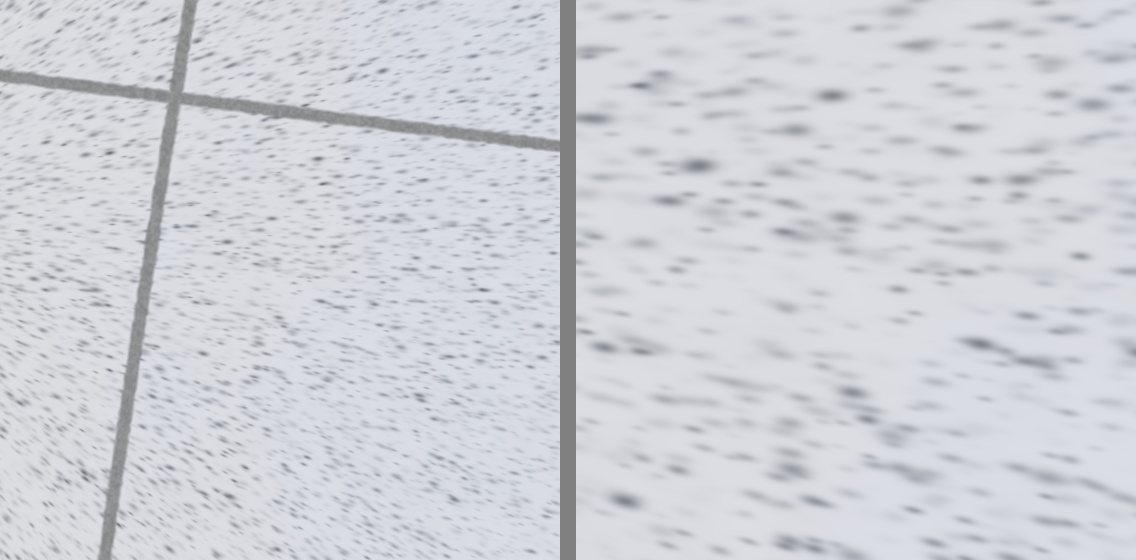
Left, the full canvas; right, a detail of the centre.
Give the GLSL for this texture, as a WebGL 1 fragment shader.

```glsl
precision highp float;
// Pale speckled ceiling panels split by two slanted grey joints.
// Jittered grids of soft ellipses form the flecks, which fan out from a point
// left of the canvas; value noise adds mottling, grain and uneven joint edges.

uniform vec2 u_resolution;

float hash(vec2 p) {
  return fract(sin(dot(p, vec2(127.1, 311.7))) * 43758.5453);
}

float noise(vec2 p) {
  vec2 i = floor(p);
  vec2 f = fract(p);
  f = f * f * (3.0 - 2.0 * f);
  return mix(mix(hash(i), hash(i + vec2(1.0, 0.0)), f.x),
             mix(hash(i + vec2(0.0, 1.0)), hash(i + vec2(1.0, 1.0)), f.x), f.y);
}

// Darkness of one fleck layer; size holds the fleck half length and half width
float flecks(vec2 p, float cells, vec2 size, float seed) {
  vec2 home = floor(p * cells);
  float dark = 0.0;
  for (int j = -1; j <= 1; j++) {
    for (int i = -1; i <= 1; i++) {
      vec2 cell = home + vec2(float(i), float(j));
      vec2 key = cell + seed;
      vec2 jitter = vec2(hash(key), hash(key + 41.3));
      vec2 center = (cell + 0.1 + 0.8 * jitter) / cells;
      vec2 along = normalize(center - vec2(-0.5, 0.61));
      vec2 d = p - center;
      vec2 q = vec2(dot(d, along), dot(d, vec2(-along.y, along.x)));
      q /= size * (0.65 + 0.6 * hash(key + 17.9));
      float strength = pow(hash(key + 73.7), 2.5);
      strength *= 0.5 + noise(center * 22.0 + seed);
      dark += strength * exp(-dot(q, q));
    }
  }
  return dark;
}

// Joint coverage from the signed distance to its centre line
float joint(float dist, float halfWidth, vec2 p) {
  float wobble = (noise(p * 95.0) - 0.5) * 0.003;
  return 1.0 - smoothstep(halfWidth - 0.004, halfWidth + 0.004, abs(dist) + wobble);
}

void main() {
  vec2 p = gl_FragCoord.xy / u_resolution;

  // Panel tone: neutral at left, cooler at right, with faint blotches
  vec3 color = mix(vec3(0.862, 0.866, 0.880), vec3(0.848, 0.862, 0.896),
                   clamp(p.x + 0.7 * (noise(p * 7.0) - 0.5), 0.0, 1.0));
  color += 0.012 * (noise(p * 30.0) - 0.5);

  // Fine and coarse flecks, softer toward the right
  float dark = 0.19 * flecks(p, 74.0, vec2(0.0078, 0.0025), 3.0)
             + 0.28 * flecks(p, 45.0, vec2(0.0085, 0.0034), 57.0);
  color -= dark * mix(1.15, 0.85, p.x) * vec3(1.0, 0.99, 0.96);

  // Two crossing joints, the upright one slightly bowed
  float upright = (p.x - 0.186 - 0.155 * p.y + 0.010 * p.y * (1.0 - p.y)) * 0.988;
  float level = (p.y - 0.865 + 0.126 * p.x) * 0.992;
  float cover = max(joint(upright, 0.0115, p), joint(level, 0.0108, p + 5.0));
  float grain = noise(p * 150.0) + 0.6 * noise(p * 260.0 + 9.0) - 0.8;
  vec3 grout = vec3(0.545, 0.550, 0.555) + 0.07 * grain;
  color = mix(color, grout, cover * 0.97);

  gl_FragColor = vec4(color, 1.0);
}
```
